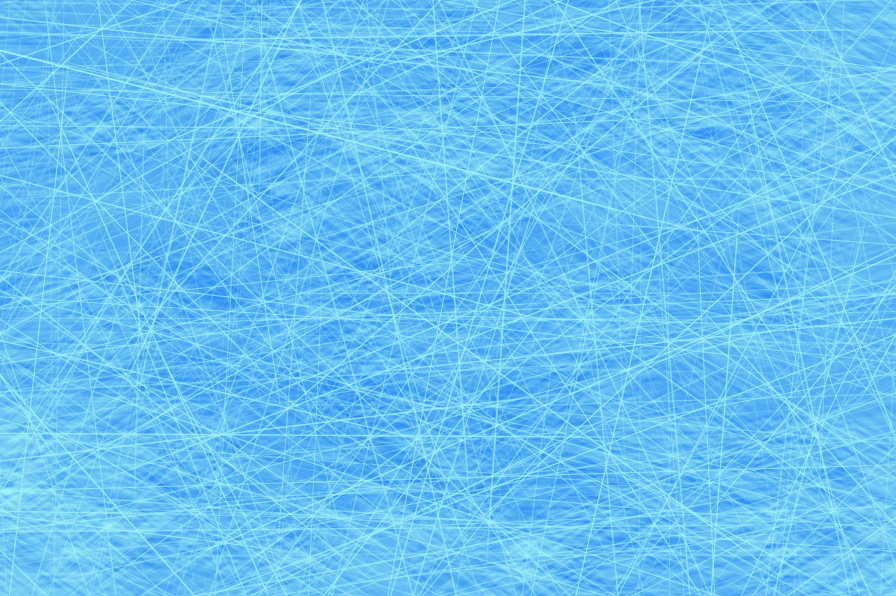
Write a Shadertoy shader that draws this texture.

```glsl
// Pale cyan threads crossing at all angles over a cloudy, brushed blue ground.

#define DEEP_BLUE    vec3(0.19, 0.565, 0.95)
#define PALE_CYAN    vec3(0.63, 0.955, 0.96)
#define THREAD_COUNT 720
#define THREAD_WIDTH 0.0021
#define THREAD_ALPHA 0.80
#define SHALLOW_BIAS 1.4
#define GROUND_LEVEL 0.26
#define CLOUD_AMOUNT 0.36
#define BRUSH_AMOUNT 0.34
#define EDGE_GLOW    0.18

const float PI = 3.14159;

float hash12(vec2 p) {
    vec3 q = fract(p.xyx * 0.1031);
    q += dot(q, q.yzx + 33.33);
    return fract((q.x + q.y) * q.z);
}

vec4 hash41(float n) {
    vec4 q = fract(n * vec4(0.1031, 0.1030, 0.0973, 0.1099));
    q += dot(q, q.wzxy + 33.33);
    return fract((q.xxyz + q.yzzw) * q.zywx);
}

float valueNoise(vec2 p) {
    vec2 cell = floor(p);
    vec2 f = fract(p);
    f = f * f * (3.0 - 2.0 * f);
    float low = mix(hash12(cell), hash12(cell + vec2(1, 0)), f.x);
    float high = mix(hash12(cell + vec2(0, 1)), hash12(cell + vec2(1, 1)), f.x);
    return mix(low, high, f.y);
}

// Coordinates along and across a direction
vec2 alongAcross(vec2 p, float angle) {
    vec2 dir = vec2(cos(angle), sin(angle));
    return vec2(dot(p, dir), dot(p, vec2(-dir.y, dir.x)));
}

// Broad light and dark patches
float clouds(vec2 p) {
    float broad = valueNoise(p * vec2(2.6, 3.4) + 11.0);
    float small = valueNoise(p * vec2(8.0, 13.0) + 37.0);
    return 0.6 * broad + 0.4 * small - 0.5;
}

// Fine soft strokes in patches of differing direction
float brushedFibres(vec2 p) {
    float sum = 0.0;
    for (int i = 0; i < 5; i++) {
        float layer = float(i);
        vec2 q = alongAcross(p, 0.3 * (layer - 2.0)) + 20.0 + 13.0 * layer;
        float patchMask = smoothstep(0.2, 0.8, valueNoise(p * 7.0 + 17.0 * layer));
        float stroke = valueNoise(q * vec2(14.0, 190.0));
        sum += (stroke - 0.5) * patchMask;
    }
    return sum;
}

// Share of a pixel covered by a thread at a given distance
float threadCoverage(float dist, float width, float pixel) {
    float right = min(dist + 0.5 * pixel, 0.5 * width);
    float left = max(dist - 0.5 * pixel, -0.5 * width);
    return max(right - left, 0.0) / pixel;
}

void mainImage(out vec4 fragColor, in vec2 fragCoord) {
    float pixel = 1.0 / iResolution.y;
    float aspect = iResolution.x * pixel;
    vec2 p = fragCoord * pixel - 0.5 * vec2(aspect, 1.0);

    // Ground: clouds and strokes, lighter at the sides and bottom
    float side = smoothstep(0.25, 0.5, abs(p.x) / aspect);
    float bottom = smoothstep(-0.2, -0.5, p.y);
    float lightness = GROUND_LEVEL + EDGE_GLOW * (side + 0.6 * bottom);
    lightness += CLOUD_AMOUNT * clouds(p) + BRUSH_AMOUNT * brushedFibres(p);
    lightness = clamp(lightness, 0.0, 1.0);

    // Long straight threads, more of them shallow than steep
    for (int i = 0; i < THREAD_COUNT; i++) {
        vec4 place = hash41(float(i) * 1.37 + 1.0);
        vec4 style = hash41(float(i) * 2.11 + 1701.0);
        float turn = 2.0 * place.z - 1.0;
        float angle = 0.5 * PI * sign(turn) * pow(abs(turn), SHALLOW_BIAS);
        vec2 center = (vec2(place.x, style.z) - 0.5) * vec2(aspect, 1.0) * 1.2;
        vec2 q = alongAcross(p - center, angle);

        float halfLength = mix(0.35, 1.15, place.w);
        float fade = 1.0 - smoothstep(0.75 * halfLength, halfLength, abs(q.x));
        float width = THREAD_WIDTH * mix(0.7, 1.3, style.x);
        float alpha = THREAD_ALPHA * mix(0.2, 1.0, style.y * style.y);
        float cover = threadCoverage(q.y, width, pixel);
        lightness = mix(lightness, 1.0, alpha * fade * cover);
    }

    fragColor = vec4(mix(DEEP_BLUE, PALE_CYAN, lightness), 1.0);
}
```
